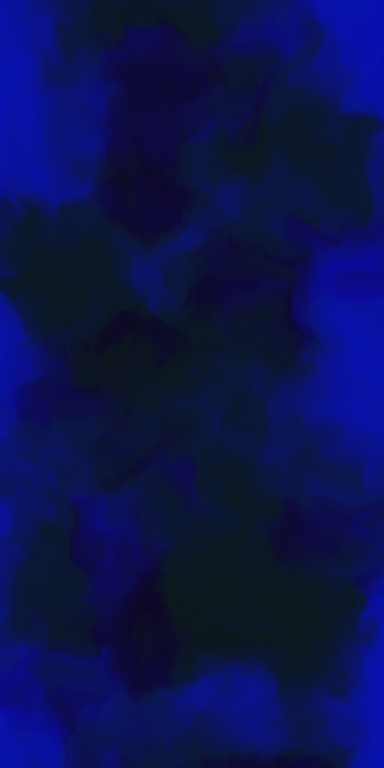
A Shadertoy shader for this texture:

```glsl
const float TAU = 6.2831853;
const float CLOUD_SCALE = 4.2;      // cells across the canvas width
const float CLOUD_AMOUNT = 1.35;
const float OCTAVE_GAIN = 0.46;
const float CELL_SOFTNESS = 4.5;    // higher gives firmer cell borders
const float EDGE_GLOW = 1.3;        // brighter towards both sides
const float CORE_PERIOD = 0.64;     // spacing of dark masses on the axis
const float CORE_PHASE = 0.49;
const float SIDE_PERIOD = 0.88;     // spacing of glows along the sides
const float SIDE_PHASE = 0.95;
const float SIDE_TILT = 0.14;
const float CONTRAST = 1.4;
const float BRIGHTNESS = 0.04;
const vec3 GREEN_SHADE = vec3(0.043, 0.094, 0.092);
const vec3 PURPLE_SHADE = vec3(0.052, 0.030, 0.135);
const vec3 MID_BLUE = vec3(0.004, -0.014, 0.31);
const vec3 GLOW_BLUE = vec3(-0.014, -0.012, 0.28);

vec3 hash3(vec2 cell) {
    vec3 q = fract(vec3(cell.xyx) * vec3(0.1031, 0.1030, 0.0973));
    q += dot(q, q.yxz + 33.33);
    return fract((q.xxy + q.yzz) * q.zyx);
}

// Smooth cellular noise: two random values per cell, blended by distance
vec2 softCells(vec2 p) {
    vec2 base = floor(p);
    vec3 sum = vec3(0.0);
    for (int y = -1; y <= 1; y++)
    for (int x = -1; x <= 1; x++) {
        vec2 cell = base + vec2(x, y);
        vec3 h = hash3(cell + 57.0);
        vec2 site = cell + 0.2 + 0.6 * vec2(h.z, fract(h.x * 7.0 + h.y * 13.0));
        vec2 d = p - site;
        // Weight fades fully before a cell leaves the neighbourhood
        float reach = max(1.0 - dot(d, d) / 1.44, 0.0);
        sum += vec3(h.xy, 1.0) * exp(-CELL_SOFTNESS * dot(d, d)) * reach * reach;
    }
    return sum.xy / max(sum.z, 1e-5) - 0.5;
}

// Octaves of soft cells, turned at each step
vec2 clouds(vec2 p) {
    vec2 total = vec2(0.0);
    float amount = 1.0;
    for (int i = 0; i < 5; i++) {
        total += amount * softCells(p);
        p = mat2(1.6, 1.2, -1.2, 1.6) * p + 11.3;
        amount *= OCTAVE_GAIN;
    }
    return total;
}

void mainImage(out vec4 fragColor, in vec2 fragCoord) {
    vec2 p = fragCoord / iResolution.x;

    // Ragged, feathered borders
    p += 0.10 * softCells(p * 6.0 + 3.0);
    p += 0.045 * softCells(p * vec2(22.0, 15.0) + 19.0);
    p += 0.016 * softCells(p * vec2(55.0, 38.0) + 41.0);

    // Broad layout of dark axis and glowing sides
    float side = 2.0 * p.x - 1.0;
    float edge = min(side * side, 1.2);
    float core = -cos(TAU * (p.y - CORE_PHASE) / CORE_PERIOD);
    float glow = cos(TAU * (p.y - SIDE_PHASE - SIDE_TILT * p.x) / SIDE_PERIOD);
    vec2 cloud = clouds(p * CLOUD_SCALE);

    float level = EDGE_GLOW * (edge - 0.33) + BRIGHTNESS;
    level += mix(0.48 * core, 0.6 * glow, edge) + CLOUD_AMOUNT * cloud.x;
    float light = 0.5 + 0.5 * tanh(CONTRAST * level);

    // Green or purple shadows rising into saturated blue
    float purple = smoothstep(-0.05, 0.42, cloud.y + 0.06 * core);
    purple *= 1.0 - 0.6 * light;
    vec3 color = mix(GREEN_SHADE, PURPLE_SHADE, purple);
    color += MID_BLUE * light + GLOW_BLUE * pow(light, 4.0);
    fragColor = vec4(color, 1.0);
}
```
